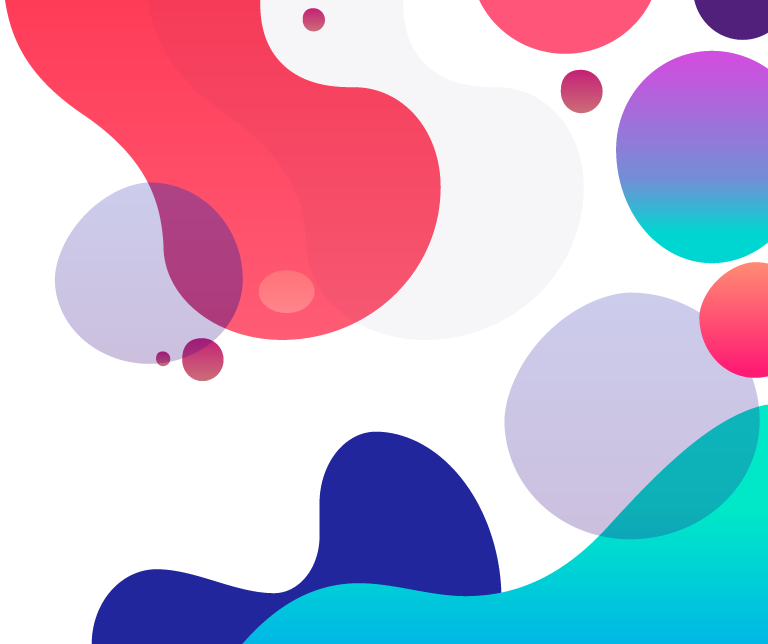
Reproduce this background procedurally as a Shadertoy shader.

```glsl
// Flat abstract backdrop: a red ribbon, soft gradient blobs, and navy and teal waves on white.

#define HEIGHT 646.0          // design units along the canvas height
#define GRID 4                // antialiasing samples per axis
#define RIBBON_SHIFT 143.5    // offset of the ribbon's shadow
#define SHADOW_ALPHA 0.04
#define VEIL_ALPHA 0.25
#define NAVY vec3(0.13, 0.15, 0.615)
#define PINK vec3(1.0, 0.335, 0.475)
#define PLUM vec3(0.315, 0.125, 0.48)
#define AQUA vec3(0.0, 0.84, 0.82)

// Superellipse quarter: 1 at t = 0, falling to 0 at t = 1
float arc(float t, float e) {
    return pow(max(1.0 - pow(clamp(t, 0.0, 1.0), e), 0.0), 1.0 / e);
}

// Cubic from (x0, y0) to (x1, y1) with slopes s0 and s1
float cubic(float x, float x0, float x1, float y0, float y1, float s0, float s1) {
    float w = x1 - x0, t = clamp((x - x0) / w, 0.0, 1.0), u = 1.0 - t;
    return mix(y0, y1, t * t * (3.0 - 2.0 * t)) + w * t * u * (s0 * u - s1 * t);
}

// Egg with reach = (left, right, up, down); e shapes the upper left quarter
bool inBlob(vec2 p, vec2 center, vec4 reach, float e) {
    vec2 q = p - center;
    float power = q.x < 0.0 && q.y < 0.0 ? e : 2.0;
    q = abs(q) / vec2(q.x < 0.0 ? reach.x : reach.y, q.y < 0.0 ? reach.z : reach.w);
    return pow(q.x, power) + pow(q.y, power) < 1.0;
}

// Winding ribbon bounded by a left and a right edge
bool inRibbon(vec2 p) {
    float y = p.y;
    if (y > 341.0) return false;
    float left = y < 116.0 ? cubic(y, 0.0, 116.0, 5.0, 85.0, 0.15, 1.5)
               : y < 247.0 ? cubic(y, 116.0, 247.0, 85.0, 164.0, 1.45, 0.05)
               : 283.0 - 119.0 * arc((y - 247.0) / 94.0, 2.0);
    float right = y < 87.5 ? 355.0 - 94.0 * arc(y / 87.5, 2.4)
                : y < 188.0 ? 355.0 + 87.0 * arc((188.0 - y) / 100.5, 2.05)
                : 283.0 + 159.0 * arc((y - 188.0) / 153.0, 2.0);
    return p.x > left && p.x < right;
}

// Navy mound: low hump, hollow, then tall hump
bool inMound(vec2 p) {
    float x = p.x;
    if (x < 92.0 || x > 503.0) return false;
    float top = x < 157.0 ? 646.0 - 75.0 * arc((157.0 - x) / 65.0, 2.0)
              : x < 275.0 ? cubic(x, 157.0, 275.0, 571.0, 595.0, 0.0, 0.0)
              : x < 320.5 ? 538.0 + 57.0 * arc((x - 275.0) / 45.5, 2.0)
              : x < 377.0 ? 505.0 - 72.0 * arc((377.0 - x) / 56.5, 2.0)
              : 600.0 - 167.0 * arc((x - 377.0) / 126.0, 1.95);
    return p.y > top;
}

// Teal wave rising to the right
bool inWave(vec2 p) {
    float x = p.x;
    float top = x < 360.0 ? cubic(x, 243.0, 360.0, 646.0, 585.0, -1.15, 0.0)
              : x < 467.0 ? cubic(x, 360.0, 467.0, 585.0, 598.0, 0.0, 0.0)
              : x < 610.0 ? cubic(x, 467.0, 610.0, 598.0, 528.0, 0.0, -1.1)
              : cubic(x, 610.0, 768.0, 528.0, 406.0, -1.1, -0.22);
    return p.y > top;
}

vec3 ramp(float y, float y0, float y1, vec3 a, vec3 b) {
    return mix(a, b, clamp((y - y0) / (y1 - y0), 0.0, 1.0));
}

// Small berry-coloured drop
void drop(inout vec3 col, vec2 p, vec2 center, float r) {
    if (inBlob(p, center, r * vec4(0.95, 1.0, 1.02, 1.0), 2.4))
        col = ramp(p.y, center.y - r, center.y + r, vec3(0.77, 0.13, 0.46), vec3(0.80, 0.43, 0.47));
}

// Translucent lavender blob
void veil(inout vec3 col, vec2 p, vec2 center, vec4 reach, float alpha) {
    if (inBlob(p, center, reach, 1.75))
        col = mix(col, ramp(p.y, center.y - reach.z, center.y + reach.w,
                            vec3(0.2, 0.2, 0.7), vec3(0.2, 0.0, 0.48)), alpha);
}

vec3 scene(vec2 p) {
    vec3 col = vec3(1.0);
    bool ribbon = inRibbon(p);

    // Ribbon, its shadow and highlight
    if (ribbon) col = ramp(p.y, 0.0, 341.0, vec3(1.0, 0.235, 0.345), vec3(1.0, 0.36, 0.46));
    if (inRibbon(p - vec2(RIBBON_SHIFT, 0.0))) col = mix(col, vec3(0.1, 0.1, 0.3), SHADOW_ALPHA);
    if (inBlob(p, vec2(287.5, 292.5), vec4(28.0, 28.0, 21.5, 21.5), 2.0))
        col = ramp(p.y, 271.0, 314.0, vec3(1.0, 0.45, 0.47), vec3(1.0, 0.52, 0.55));

    // Drops
    drop(col, p, vec2(314.5, 20.0), 11.5);
    drop(col, p, vec2(583.0, 92.0), 21.5);
    drop(col, p, vec2(203.0, 361.0), 21.3);
    drop(col, p, vec2(163.5, 360.0), 7.3);

    // Lower waves
    if (inMound(p)) col = NAVY;
    if (inWave(p)) col = ramp(p.y, 510.0, 646.0, vec3(0.0, 0.91, 0.78), vec3(0.0, 0.72, 0.9));

    // Lavender veils
    veil(col, p, vec2(150.0, 280.0), vec4(95.0, 93.5, 97.0, 85.0), ribbon ? 0.4 : VEIL_ALPHA);
    veil(col, p, vec2(632.0, 422.0), vec4(126.0, 130.0, 128.5, 119.0), VEIL_ALPHA);

    // Blobs along the upper right
    if (inBlob(p, vec2(567.0, -40.0), vec4(95.5, 95.5, 94.0, 94.0), 2.0)) col = PINK;
    if (inBlob(p, vec2(745.0, -12.0), vec4(50.0, 50.0, 52.0, 52.0), 2.0)) col = PLUM;
    if (inBlob(p, vec2(714.0, 150.0), vec4(96.0, 98.0, 99.0, 114.0), 2.0)) {
        vec3 violet = ramp(p.y, 60.0, 180.0, vec3(0.81, 0.31, 0.87), vec3(0.45, 0.56, 0.84));
        col = ramp(p.y, 180.0, 234.0, violet, AQUA);
    }
    if (inBlob(p, vec2(757.0, 318.0), vec4(55.5, 60.0, 55.0, 61.0), 1.75))
        col = ramp(p.y, 268.0, 374.0, vec3(1.0, 0.53, 0.45), vec3(1.0, 0.1, 0.45));
    return col;
}

void mainImage(out vec4 fragColor, in vec2 fragCoord) {
    vec3 sum = vec3(0.0);
    for (int i = 0; i < GRID * GRID; i++) {
        vec2 offset = (vec2(i % GRID, i / GRID) + 0.5) / float(GRID) - 0.5;
        vec2 p = (fragCoord + offset) * HEIGHT / iResolution.y;
        sum += scene(vec2(p.x, HEIGHT - p.y));
    }
    fragColor = vec4(sum / float(GRID * GRID), 1.0);
}
```
